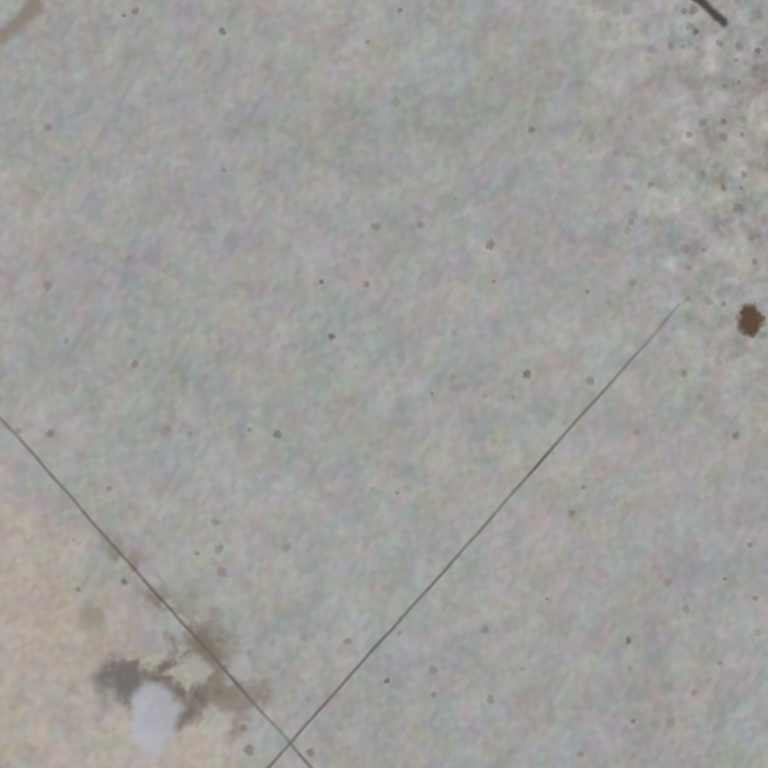
Write a Shadertoy shader that draws this texture.

```glsl
// Weathered pale concrete slabs crossed by thin diagonal joints.
// Layered value noise gives the blotchy grey and its faint colour mottling;
// distance functions with noisy edges place the joints, stains and specks.

const vec3 CONCRETE = vec3(0.622, 0.620, 0.611);
const vec3 WARM_SLAB = vec3(0.668, 0.640, 0.606);
const vec3 JOINT = vec3(0.36, 0.35, 0.33);
const vec3 GRIME = vec3(0.38, 0.36, 0.37);
const vec3 RUST = vec3(0.34, 0.26, 0.21);
const vec3 SOIL = vec3(0.47, 0.42, 0.36);
const vec3 CHALK = vec3(0.70, 0.71, 0.75);
const vec3 WARM_COOL = vec3(0.50, 0.05, -0.55);
const vec3 PINK_GREEN = vec3(0.45, -0.45, 0.35);

float hash(vec2 p) {
    vec3 q = fract(vec3(p.xyx) * 0.1031);
    q += dot(q, q.yzx + 33.33);
    return fract((q.x + q.y) * q.z);
}

float noise(vec2 p) {
    vec2 cell = floor(p), f = fract(p);
    f = f * f * (3.0 - 2.0 * f);
    float low = mix(hash(cell), hash(cell + vec2(1, 0)), f.x);
    float high = mix(hash(cell + vec2(0, 1)), hash(cell + vec2(1, 1)), f.x);
    return mix(low, high, f.y);
}

// Centred on zero, roughly -0.5 to 0.5
float fbm(vec2 p, int octaves) {
    float sum = 0.0, amplitude = 0.5;
    for (int i = 0; i < octaves; i++) {
        sum += amplitude * (noise(p) - 0.5);
        p = mat2(1.6, 1.2, -1.2, 1.6) * p + 17.3;
        amplitude *= 0.55;
    }
    return sum;
}

// x: distance to the segment, y: position along it
vec2 segment(vec2 p, vec2 a, vec2 b) {
    vec2 ab = b - a;
    float t = clamp(dot(p - a, ab) / dot(ab, ab), 0.0, 1.0);
    return vec2(length(p - a - ab * t), t);
}

float line(float dist, float halfWidth) {
    return 1.0 - smoothstep(halfWidth * 0.3, halfWidth * 1.7, dist);
}

// Soft blob whose outline is broken up by noise
float blot(vec2 p, vec2 centre, vec2 radius, float ragged, float scale) {
    float d = length((p - centre) / radius) + ragged * fbm(p * scale + 41.0, 4);
    return 1.0 - smoothstep(0.6, 1.15, d);
}

// Scattered dots, one candidate per grid cell
float specks(vec2 p, float grid, float share, float radius, float seed) {
    vec2 cell = floor(p * grid);
    vec2 id = cell + seed;
    vec2 centre = (cell + 0.25 + 0.5 * vec2(hash(id + 3.7), hash(id + 9.1))) / grid;
    float size = radius * mix(0.5, 1.2, hash(id + 5.3));
    float d = length(p - centre) + size * 1.2 * fbm(p * 180.0, 2);
    float present = step(hash(id), share) * mix(0.35, 1.0, hash(id + 7.9));
    return present * (1.0 - smoothstep(size * 0.4, size * 1.3, d));
}

// Grey base with brightness grain and drifting tints
vec3 concrete(vec2 p, vec3 base, float rough) {
    vec2 streak = mat2(0.85, 0.5, -0.5, 0.85) * p * vec2(1.0, 0.8);
    float light = 0.045 * fbm(p * 6.0, 3) + 0.085 * fbm(streak * 38.0, 3);
    light += 0.055 * (noise(streak * 150.0) - 0.5);
    light += rough * 0.24 * fbm(p * 55.0 + 8.0, 3);
    float warmth = 0.05 * fbm(p * 7.0 + 50.0, 2) + 0.105 * fbm(streak * 48.0 + 90.0, 3);
    float pink = 0.03 * fbm(p * 9.0 + 130.0, 2) + 0.10 * fbm(streak * 52.0 + 170.0, 3);
    return base + light + warmth * WARM_COOL + pink * PINK_GREEN;
}

void mainImage(out vec4 fragColor, in vec2 fragCoord) {
    vec2 uv = fragCoord / iResolution.xy;
    vec2 wobble = uv + 0.004 * vec2(fbm(uv * 25.0, 2), fbm(uv * 25.0 + 60.0, 2));

    // Slabs: warmer lower left corner, rougher upper right edge
    vec2 left = segment(wobble, vec2(-0.01, 0.468), vec2(0.415, -0.01));
    vec2 right = segment(wobble, vec2(0.345, -0.005), vec2(0.885, 0.603));
    float warmSide = smoothstep(0.0, 0.14, 0.455 - uv.y - 1.125 * uv.x);
    float rough = smoothstep(0.70, 0.95, uv.x + 0.25 * fbm(uv * 7.0, 3))
                * smoothstep(0.35, 0.75, uv.y);
    vec3 color = concrete(uv, mix(CONCRETE, WARM_SLAB, warmSide), rough);

    // Stained patch with a chalky core, and soil along the left joint
    float patches = smoothstep(-0.14, 0.16, fbm(uv * 32.0 + 12.0, 4));
    float stain = blot(uv, vec2(0.195, 0.115), vec2(0.085, 0.062), 1.3, 18.0);
    float soil = blot(uv, vec2(0.275, 0.11), vec2(0.075, 0.10), 1.3, 20.0);
    float crust = line(left.x + 0.02 * fbm(uv * 40.0, 3), 0.013)
                * smoothstep(0.28, 0.42, left.y) * (1.0 - smoothstep(0.6, 0.8, left.y));
    color = mix(color, GRIME, 0.75 * stain * patches);
    color = mix(color, SOIL, 0.5 * soil * patches);
    color = mix(color, SOIL, 0.6 * crust * patches);
    color = mix(color, CHALK, 0.8 * blot(uv, vec2(0.205, 0.06), vec2(0.032, 0.055), 1.2, 22.0));
    color = mix(color, SOIL, 0.3 * blot(uv, vec2(0.12, 0.195), vec2(0.022), 1.2, 25.0));

    // Joints, fading where dust fills them
    float dust = 0.75 + 0.8 * fbm(uv * 30.0 + 5.0, 2);
    color = mix(color, JOINT, 0.62 * dust * line(left.x, 0.0022));
    color = mix(color, JOINT, 0.78 * dust * line(right.x, 0.0021)
                * (1.0 - smoothstep(0.65, 1.0, right.y) * 0.6));

    // Specks, denser on the rough edge, and isolated marks
    color = mix(color, GRIME, 0.75 * specks(uv, 15.0, 0.13, 0.0055, 2.0));
    color = mix(color, SOIL, 0.6 * specks(uv, 26.0, 0.10, 0.006, 31.0));
    color = mix(color, GRIME, 0.6 * rough * specks(uv, 42.0, 0.35, 0.006, 77.0));
    color = mix(color, RUST, 0.9 * blot(uv, vec2(0.978, 0.583), vec2(0.017, 0.020), 1.2, 50.0));
    float twig = segment(wobble, vec2(0.905, 1.005), vec2(0.942, 0.972)).x;
    color = mix(color, JOINT * 0.7, 0.85 * line(twig + 0.006 * fbm(uv * 90.0, 2), 0.0055));
    float corner = segment(wobble, vec2(-0.01, 0.94), vec2(0.045, 0.99)).x;
    color = mix(color, SOIL, 0.55 * line(corner + 0.012 * fbm(uv * 45.0, 3), 0.010));

    fragColor = vec4(clamp(color, 0.0, 1.0), 1.0);
}
```
